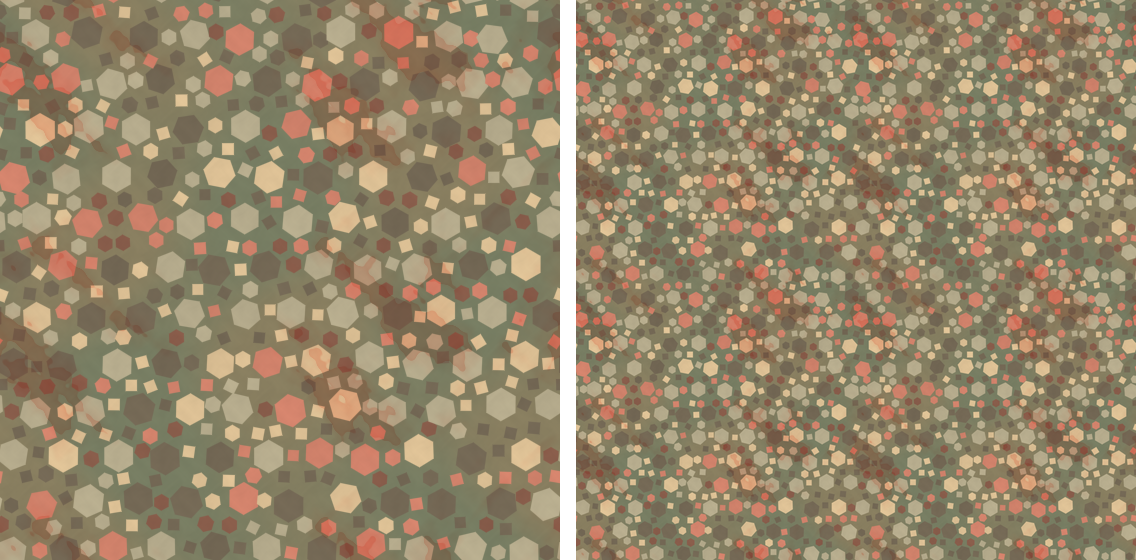
Left, the tile; right, the same tile 2 across and 2 down.
Give the GLSL for this pattern, as a WebGL 1 fragment shader.

```glsl
precision highp float;
// Scattered hexagons and squares on olive paper with reddish water stains; tiles in both directions.
uniform vec2 u_resolution;

const float TAU = 6.2831853;
const vec2 GRID = vec2(22.0, 24.0); // staggered cells per canvas, both even

vec3 hash3(vec2 cell) {
  vec3 q = fract(cell.xyx * vec3(0.1031, 0.1030, 0.0973));
  q += dot(q, q.yxz + 33.33);
  return fract((q.xxy + q.yzz) * q.zyx);
}

// Random values of a cell, wrapped at the canvas edges
vec3 cellRandom(vec2 cell, float seed) {
  return hash3(floor(mod(cell + 0.5, GRID)) + seed);
}

float rowShift(float row) {
  return 0.5 * step(1.0, mod(row + 0.5, 2.0));
}

// 1 for every fourth cell, which holds a large hexagon
float isLarge(vec2 cell) {
  return step(mod(cell.y + 0.5, 2.0), 1.0)
       * step(mod(cell.x + 0.5 * cell.y + 0.5, 2.0), 1.0);
}

float spacing(vec2 cell) {
  return mix(0.0138, 0.0268, isLarge(cell));
}

vec2 jittered(vec2 cell) {
  vec2 home = (cell + 0.5 + vec2(rowShift(cell.y), 0.0)) / GRID;
  return home + (cellRandom(cell, 11.0).xy - 0.5) * 0.019;
}

// Jittered centre, pushed away from neighbours that come too close
vec2 settled(vec2 cell) {
  vec2 centre = jittered(cell), push = vec2(0.0);
  for (int j = -1; j <= 1; j++) {
    for (int i = -1; i <= 1; i++) {
      if (i == 0 && j == 0) continue;
      vec2 other = cell + vec2(float(i), float(j));
      vec2 away = centre - jittered(other);
      float gap = max(length(away), 0.001);
      float share = 0.5 + 0.4 * (isLarge(other) - isLarge(cell));
      push += away / gap * share * max(spacing(cell) + spacing(other) + 0.004 - gap, 0.0);
    }
  }
  return centre + push;
}

float polygon(vec2 p, float sides, float apothem, float turn) {
  float sector = TAU / sides;
  float angle = mod(atan(p.y, p.x) + turn + 0.5 * sector, sector) - 0.5 * sector;
  return length(p) * cos(angle) - apothem;
}

// Colour from the cumulative shares of the first four paints
vec3 paint(float pick, vec4 shares) {
  if (pick < shares.x) return vec3(0.71, 0.67, 0.55); // beige
  if (pick < shares.y) return vec3(0.45, 0.405, 0.33); // umber
  if (pick < shares.z) return vec3(0.86, 0.75, 0.58); // cream
  if (pick < shares.w) return vec3(0.82, 0.51, 0.42); // coral
  return vec3(0.53, 0.36, 0.29); // rust
}

// Layered, warped sines; periodic for a whole base frequency
float waves(vec2 p, float frequency) {
  vec2 warp = vec2(0.0);
  float sum = 0.0, amplitude = 1.0;
  for (int i = 0; i < 5; i++) {
    vec2 q = frequency * TAU * p + float(i) * vec2(1.7, 2.9);
    warp += sin(q.yx + 1.5 * warp.yx) * amplitude;
    sum += sin(q.x + 1.6 * warp.x) * sin(q.y + 1.6 * warp.y) * amplitude;
    frequency *= 2.0;
    amplitude *= 0.6;
  }
  return sum;
}

void main() {
  vec2 p = gl_FragCoord.xy / u_resolution;
  float edge = 0.8 / min(u_resolution.x, u_resolution.y);

  // Paper, drifting from green to brown olive
  float tint = smoothstep(-1.2, 1.2, sin(TAU * (p.x + 0.15 * sin(TAU * p.y)) * 2.0)
             + 0.7 * sin(TAU * (p.y * 2.0 + p.x)));
  vec3 color = mix(vec3(0.465, 0.49, 0.385), vec3(0.535, 0.495, 0.375), tint);

  // Hexagons and squares
  for (int j = -1; j <= 1; j++) {
    for (int i = -1; i <= 1; i++) {
      float row = floor(p.y * GRID.y) + float(j);
      vec2 cell = vec2(floor(p.x * GRID.x - rowShift(row)) + float(i), row);
      vec3 look = cellRandom(cell, 57.0);
      float kind = cellRandom(cell, 11.0).z;
      float large = isLarge(cell);
      if (large < 0.5 && kind < 0.06) continue; // bare spot

      bool square = large < 0.5 && kind > 0.52;
      float lean = (2.0 * look.y - 1.0) * abs(2.0 * look.y - 1.0);
      float apothem = square ? 0.0102 : mix(0.0130, 0.0250, large);
      float d = polygon(p - settled(cell), square ? 4.0 : 6.0,
                        apothem * (0.95 + 0.1 * look.z), lean * (square ? 0.6 : 0.4));
      vec4 shares = square ? vec4(0.10, 0.47, 0.86, 1.0) : vec4(0.31, 0.42, 0.58, 0.75);
      if (large > 0.5) shares = vec4(0.43, 0.71, 0.86, 1.0);
      vec3 fill = paint(look.x, shares) * (0.98 + 0.04 * look.z);
      color = mix(color, fill, 1.0 - smoothstep(-edge, edge, d));
    }
  }

  // Ragged stains with darker rims, mostly towards the right
  float field = 0.55 * waves(p + vec2(0.37, 0.61), 2.0) + 0.3 * cos(TAU * (p.x - 0.85)) - 0.55;
  float stain = smoothstep(0.0, 0.05, field) * (0.5 + 0.4 * exp(-9.0 * max(field, 0.0)));
  stain += 0.35 * smoothstep(-0.45, 0.1, field);
  color *= mix(vec3(1.0), vec3(0.99, 0.83, 0.80), stain);

  // Fine paper mottling
  color *= 1.0 + 0.012 * waves(p, 12.0);
  gl_FragColor = vec4(color, 1.0);
}
```
